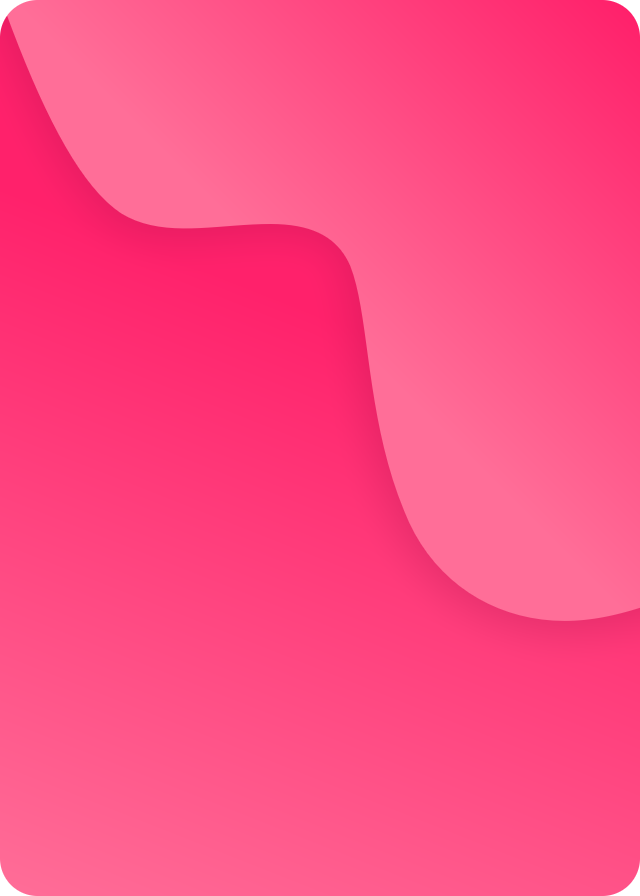
Reproduce this background procedurally as a WebGL 2 fragment shader.

```glsl
#version 300 es
precision highp float;

// A rounded pink card: a pale wave hangs over a diagonal gradient and casts a soft shadow.
// The wave edge is a chain of cubic Beziers, sampled into a signed distance.
// All lengths are fractions of the canvas height.

uniform vec2 u_resolution;
out vec4 fragColor;

const vec3 DEEP_PINK = vec3(1.0, 0.13, 0.42);
const vec3 PALE_PINK = vec3(1.0, 0.43, 0.595);
const vec3 SHADOW = vec3(0.35, 0.0, 0.16);
const vec3 PAGE = vec3(1.0);

const int CURVES = 6;
const int STEPS = 18;

// Chain of cubics; each curve shares its end point with the next.
const vec2 WAVE[19] = vec2[19](
    vec2(-0.001, 1.007),
    vec2(0.043, 0.883), vec2(0.087, 0.794), vec2(0.135, 0.762),
    vec2(0.182, 0.733), vec2(0.242, 0.750), vec2(0.302, 0.750),
    vec2(0.352, 0.750), vec2(0.378, 0.733), vec2(0.391, 0.703),
    vec2(0.413, 0.647), vec2(0.408, 0.534), vec2(0.451, 0.430),
    vec2(0.482, 0.350), vec2(0.553, 0.307), vec2(0.630, 0.307),
    vec2(0.664, 0.307), vec2(0.697, 0.315), vec2(0.736, 0.329));

vec2 bezier(vec2 a, vec2 b, vec2 c, vec2 d, float t) {
    float s = 1.0 - t;
    return s * s * (s * a + 3.0 * t * b) + t * t * (3.0 * s * c + t * d);
}

float segmentDistance(vec2 p, vec2 a, vec2 b) {
    vec2 ab = b - a;
    float t = clamp(dot(p - a, ab) / dot(ab, ab), 0.0, 1.0);
    return length(p - a - ab * t);
}

// Signed distance to the wave edge, negative above it.
// The edge always advances in x, so one segment decides the side.
float waveDistance(vec2 p) {
    float nearest = 10.0;
    float side = -1.0;
    vec2 a = WAVE[0];
    for (int i = 0; i < CURVES; i++) {
        int k = 3 * i;
        for (int j = 1; j <= STEPS; j++) {
            float t = float(j) / float(STEPS);
            vec2 b = bezier(WAVE[k], WAVE[k + 1], WAVE[k + 2], WAVE[k + 3], t);
            nearest = min(nearest, segmentDistance(p, a, b));
            if (p.x >= a.x && p.x < b.x) {
                vec2 ab = b - a;
                vec2 ap = p - a;
                side = ab.x * ap.y - ab.y * ap.x > 0.0 ? -1.0 : 1.0;
            }
            a = b;
        }
    }
    return side * nearest;
}

float roundedBox(vec2 p, vec2 halfSize, float radius) {
    vec2 q = abs(p) - halfSize + radius;
    return length(max(q, 0.0)) + min(max(q.x, q.y), 0.0) - radius;
}

vec3 linearGradient(vec2 p, vec2 from, vec2 to, vec3 first, vec3 last) {
    vec2 axis = to - from;
    return mix(first, last, clamp(dot(p - from, axis) / dot(axis, axis), 0.0, 1.0));
}

float coverage(float dist, float pixel) {
    return clamp(0.5 - dist / pixel, 0.0, 1.0);
}

void main() {
    float pixel = 1.0 / u_resolution.y;
    vec2 p = gl_FragCoord.xy * pixel;
    vec2 size = u_resolution * pixel;
    float wave = waveDistance(p);

    // Card below the wave, darkened by the blurred shadow
    vec3 color = linearGradient(p, vec2(0.0, 0.79), vec2(-0.27, 0.107), DEEP_PINK, PALE_PINK);
    float shade = 1.0 - smoothstep(-0.055, 0.055, wave);
    color = mix(color, SHADOW, 0.22 * shade);

    // Wave, palest along its lower left edge
    vec3 waveColor = linearGradient(p, vec2(0.26, 0.755), vec2(0.596, 1.091), PALE_PINK, DEEP_PINK);
    color = mix(color, waveColor, coverage(wave, pixel));

    // Rounded card corners
    float card = roundedBox(p - 0.5 * size, 0.5 * size, 0.042);
    color = mix(PAGE, color, coverage(card, pixel));

    fragColor = vec4(color, 1.0);
}
```
